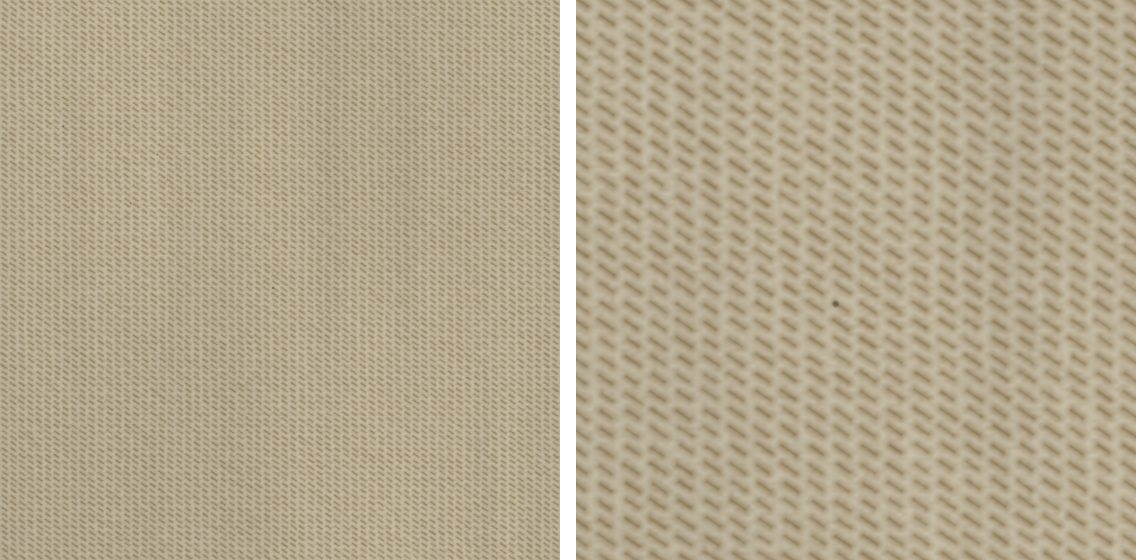
Left, the full canvas; right, a detail of the centre.
This texture is drawn by a Shadertoy shader. Its source:

```glsl
const vec2 REPEATS = vec2(64.0, 94.0);
const vec3 GAP_COLOR = vec3(0.565, 0.49, 0.355);
const vec3 YARN_COLOR = vec3(0.775, 0.74, 0.655);

float hash(vec2 p) {
    return fract(sin(dot(p, vec2(127.1, 311.7))) * 43758.5453);
}

float valueNoise(vec2 p) {
    vec2 cell = floor(p);
    vec2 f = fract(p);
    f = f * f * (3.0 - 2.0 * f);
    float low = mix(hash(cell), hash(cell + vec2(1.0, 0.0)), f.x);
    float high = mix(hash(cell + vec2(0.0, 1.0)), hash(cell + 1.0), f.x);
    return mix(low, high, f.y);
}

float segmentDistance(vec2 p, vec2 a, vec2 b) {
    vec2 ab = b - a;
    return length(p - a - ab * clamp(dot(p - a, ab) / dot(ab, ab), 0.0, 1.0));
}

// Distance to the nearest gap; gaps fall to the right along the cell diagonal
float gapDistance(vec2 uv, vec2 repeats) {
    vec2 grid = uv * repeats;
    float aspect = repeats.x / repeats.y;
    float nearest = 1.0;
    for (int i = -1; i <= 1; i++) {
        for (int j = -1; j <= 1; j++) {
            vec2 id = floor(grid) + vec2(float(i), float(j));
            vec2 local = grid - id - 0.5;
            local.y *= aspect;
            local += 0.1 * (vec2(hash(id), hash(id + 37.0)) - 0.5);
            float reach = mix(0.19, 0.28, hash(id + 71.0));
            vec2 tip = reach * vec2(1.0, -aspect);
            float d = segmentDistance(local, -tip, tip);
            nearest = min(nearest, d + 0.035 * hash(id + 13.0));
        }
    }
    return nearest;
}

// Sparse dark flecks, one candidate per cell
float fleckMask(vec2 uv, float cells, float chance) {
    vec2 id = floor(uv * cells);
    vec2 center = 0.2 + 0.6 * vec2(hash(id + 5.0), hash(id + 9.0));
    float d = length(fract(uv * cells) - center);
    float present = step(1.0 - chance, hash(id + 23.0));
    return present * (1.0 - smoothstep(0.02, 0.07, d));
}

void mainImage(out vec4 fragColor, in vec2 fragCoord) {
    vec2 uv = fragCoord / iResolution.xy;

    // Slightly uneven weave
    vec2 warp = vec2(valueNoise(uv * 14.0), valueNoise(uv * 14.0 + 50.0)) - 0.5;
    float d = gapDistance(uv + 0.002 * warp, REPEATS);
    float height = 1.0 - exp(-d / 0.17);

    // Fine fibres on the yarn
    float fibre = valueNoise(uv * vec2(310.0, 430.0)) - 0.5;
    height += 0.2 * fibre;
    vec3 color = mix(GAP_COLOR, YARN_COLOR, clamp(height, 0.0, 1.0));

    // Faint vertical streaks and broad patches
    float streak = valueNoise(uv * vec2(22.0, 1.5)) - 0.5;
    float patches = valueNoise(uv * 3.0 + 8.0) - 0.5;
    color *= 1.0 + 0.035 * streak + 0.035 * patches;

    // Occasional flecks
    color *= 1.0 - 0.3 * fleckMask(uv, 24.0, 0.012);
    fragColor = vec4(color, 1.0);
}
```
